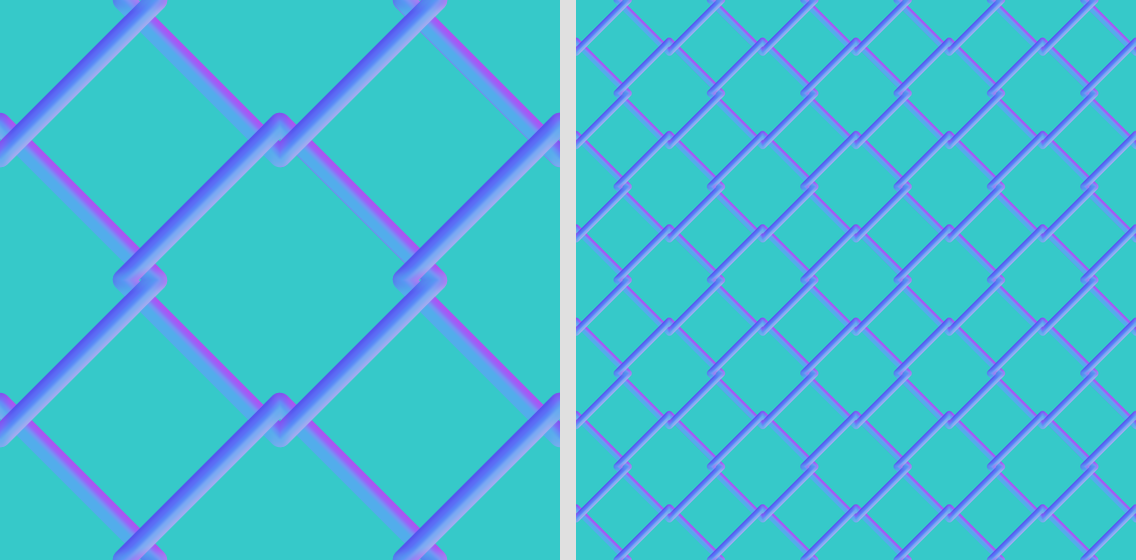
Left: one tile. Right: repeated 3 by 3.
This texture map is drawn by a WebGL 2 fragment shader. Its source:

```glsl
#version 300 es
precision highp float;
// Chain-link fence in normal-map colours: rounded diamonds of wire on a square
// lattice, each slightly larger than its cell so that neighbours hook together.
// Rising sides pass in front, falling sides behind; corners blend the two.

uniform vec2 u_resolution;
out vec4 fragColor;

const float REPEATS = 2.0;         // whole cells across and down
const float LINK_REACH = 0.559;    // centre of a link to its corner, in cells
const float WIRE_RADIUS = 0.0382;  // half the wire width, in cells
const float BEND_LENGTH = 0.05;    // distance over which front turns into back
const float RIM_START = 0.93;      // where the thin rim begins across the wire
const float RIM_STRENGTH = 0.65;

const vec3 GROUND = vec3(0.21, 0.79, 0.79);
const vec3 INDIGO = vec3(0.33, 0.33, 0.93);
const vec3 ROYAL = vec3(0.36, 0.42, 0.96);
const vec3 AZURE = vec3(0.34, 0.53, 0.97);
const vec3 PALE_BLUE = vec3(0.49, 0.67, 0.95);
const vec3 LAVENDER = vec3(0.64, 0.67, 0.94);
const vec3 MAGENTA = vec3(0.69, 0.32, 0.94);
const vec3 VIOLET = vec3(0.61, 0.38, 0.97);
const vec3 PERIWINKLE = vec3(0.45, 0.59, 0.96);
const vec3 SKY = vec3(0.32, 0.68, 0.92);

// Signed distance to a diamond outline, with round outer corners.
float diamondDistance(vec2 q) {
    vec2 a = abs(q);
    float k = clamp(a.x - a.y, -LINK_REACH, LINK_REACH);
    vec2 nearest = 0.5 * vec2(LINK_REACH + k, LINK_REACH - k);
    return length(a - nearest) * (a.x + a.y < LINK_REACH ? -1.0 : 1.0);
}

// Shading across a front wire, from upper left (0) to lower right (1).
vec3 frontShade(float t) {
    vec3 c = mix(INDIGO, ROYAL, smoothstep(0.0, 0.28, t));
    c = mix(c, AZURE, smoothstep(0.25, 0.5, t));
    c = mix(c, PALE_BLUE, smoothstep(0.45, 0.7, t));
    return mix(c, LAVENDER, smoothstep(0.68, 1.0, t));
}

// Shading across a back wire, from upper right (0) to lower left (1).
vec3 backShade(float t, float rim) {
    vec3 c = mix(MAGENTA, VIOLET, smoothstep(0.0, 0.25, t));
    c = mix(c, PERIWINKLE, smoothstep(0.2, 0.47, t));
    c = mix(c, SKY, smoothstep(0.42, 0.62, t));
    return mix(c, VIOLET, rim * smoothstep(RIM_START, 1.0, t));
}

// Colour of one link in rgb, coverage in alpha.
vec4 link(vec2 q, float pixel, float rim) {
    float d = diamondDistance(q);
    float across = clamp(d / WIRE_RADIUS, -1.0, 1.0);
    float frontT = 0.5 + 0.5 * across * (q.x > q.y ? 1.0 : -1.0);
    float backT = 0.5 - 0.5 * across * (q.x + q.y > 0.0 ? 1.0 : -1.0);

    // Front on the rising sides, back on the falling ones
    float fromCorner = min(abs(q.x), abs(q.y));
    float side = q.x * q.y < 0.0 ? 1.0 : -1.0;
    float front = 0.5 + 0.5 * side * smoothstep(0.0, BEND_LENGTH, fromCorner);

    vec3 color = mix(backShade(backT, rim), frontShade(frontT), front);
    float cover = clamp((WIRE_RADIUS - abs(d)) / pixel + 0.5, 0.0, 1.0);
    return vec4(color, cover);
}

void main() {
    vec2 uv = gl_FragCoord.xy / u_resolution;
    vec2 p = uv * REPEATS;
    vec2 local = fract(p);
    float pixel = REPEATS / min(u_resolution.x, u_resolution.y);

    // The rim shows most in the upper right quarter
    float rim = RIM_STRENGTH * mix(0.12, 1.0, step(0.5, uv.x) * step(0.5, uv.y));

    // Whole links first, then their front sides on top
    vec3 color = GROUND;
    for (int pass = 0; pass < 2; pass++) {
        for (int i = 0; i < 4; i++) {
            vec2 q = local - vec2(i % 2, i / 2);
            vec4 wire = link(q, pixel, rim);
            bool drawn = pass == 0 || q.x * q.y < 0.0;
            color = mix(color, wire.rgb, drawn ? wire.a : 0.0);
        }
    }
    fragColor = vec4(color, 1.0);
}
```
